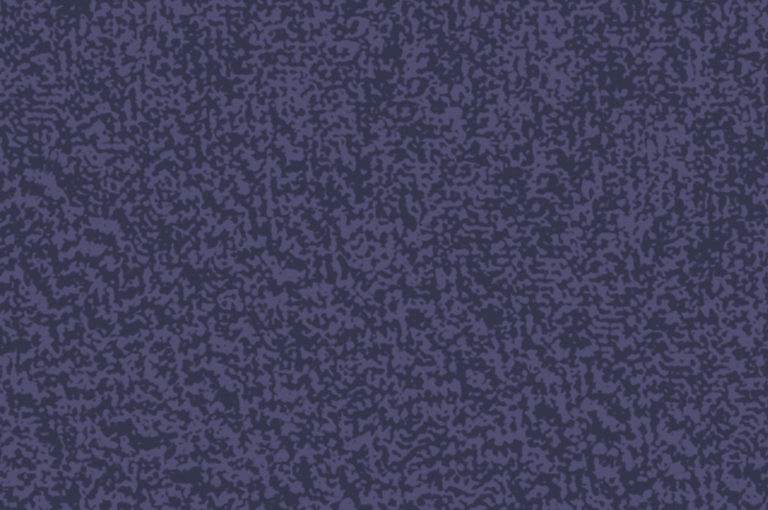
This texture is drawn by a WebGL 1 fragment shader. Its source:

```glsl
precision highp float;
// Mottled two-tone slate violet camouflage grain with soft, worm-like edges.

uniform vec2 u_resolution;

float hash(vec2 cell) {
  return fract(sin(dot(cell, vec2(127.1, 311.7))) * 43758.5453);
}

// Gaussian-smoothed white noise: height in x, slope in yz.
vec3 smoothGrain(vec2 p) {
  vec2 base = floor(p);
  vec3 sum = vec3(0.0);
  for (int j = -2; j <= 2; j++) {
    for (int i = -2; i <= 2; i++) {
      vec2 cell = base + vec2(float(i), float(j));
      vec2 offset = p - cell - 0.5;
      float weight = (hash(cell) - 0.5) * exp(-dot(offset, offset));
      sum += weight * vec3(1.0, -2.0 * offset);
    }
  }
  return sum * 2.76;
}

void main() {
  vec2 p = gl_FragCoord.xy / u_resolution.y * 212.0;

  // Fine grain, gathered into faint larger clumps.
  vec3 grain = smoothGrain(p);
  float clumps = smoothGrain(p * 0.3 + 417.0).x;
  float height = grain.x + 0.25 * clumps - 0.07;

  // Dividing by the slope keeps the edge width nearly even.
  float edgeDistance = height / (length(grain.yz) + 0.3);
  float lightShare = smoothstep(-0.6, 0.6, edgeDistance);

  vec3 darkSlate = vec3(0.200, 0.206, 0.296);
  vec3 paleViolet = vec3(0.315, 0.310, 0.445);
  gl_FragColor = vec4(mix(darkSlate, paleViolet, lightShare), 1.0);
}
```
